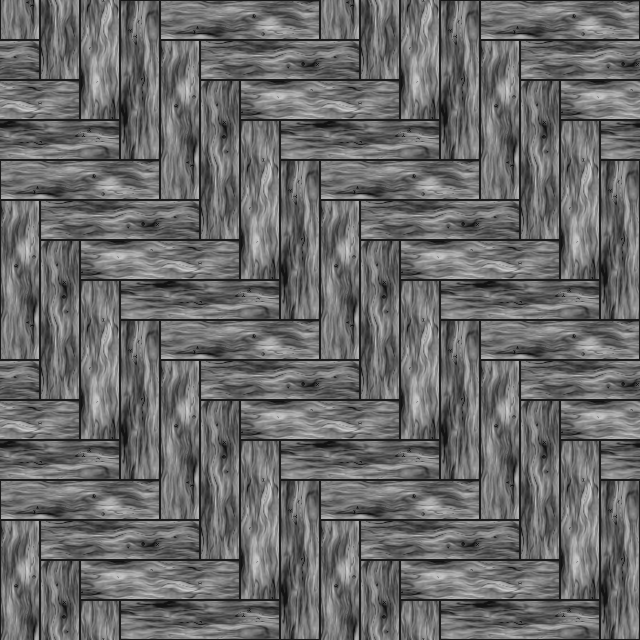
A Shadertoy shader for this texture:

```glsl
// Herringbone floor of grey, weathered planks, each four cells long and one wide.
// A diagonal cell index picks the direction of the plank; stretched value noise,
// bent around small knots, gives the grain. Four plank variants take turns.

#define CELLS 16.0        // plank widths across the canvas
#define PLANK_LENGTH 4.0  // plank length in cells
#define VARIANTS 4.0      // different planks before they recur
#define GAP 0.022         // half width of the joint, in cells
#define KNOTS 4           // knots on each plank
#define KNOT_RADIUS 0.035
#define WAVINESS 0.13     // sideways bend of the grain
#define BASE_TONE 0.475
#define GAP_TONE 0.09
#define STAIN_DEPTH 0.24

float hash(vec2 p) {
    return fract(sin(dot(p, vec2(127.1, 311.7))) * 43758.5453);
}

float noise(vec2 p) {
    vec2 i = floor(p), f = fract(p);
    f = f * f * (3.0 - 2.0 * f);
    return mix(mix(hash(i), hash(i + vec2(1, 0)), f.x),
               mix(hash(i + vec2(0, 1)), hash(i + vec2(1, 1)), f.x), f.y);
}

// Noise centred on zero, stretched along the plank
float streak(vec2 p, vec2 frequency, float seed) {
    return noise(p * frequency + seed) - 0.5;
}

// xy: position along and across the plank, z: variant
vec3 herringbone(vec2 p) {
    vec2 cell = floor(p), f = fract(p);
    float diagonal = mod(cell.x + cell.y + 1.0, 2.0 * PLANK_LENGTH);
    if (diagonal >= PLANK_LENGTH)
        return vec3(diagonal - PLANK_LENGTH + f.x, f.y,
                    VARIANTS - 1.0 - mod(cell.y, VARIANTS));
    return vec3(diagonal + f.y, 1.0 - f.x, mod(cell.x, VARIANTS));
}

float woodTone(vec2 p, float variant) {
    float seed = 19.0 * variant + 7.0;
    vec2 grain = p;
    float knotShade = 0.0;

    // Knots: dark core and ring, pushing the fibres aside
    for (int k = 0; k < KNOTS; k++) {
        vec2 id = vec2(float(k) + 3.0, seed);
        vec2 centre = vec2(PLANK_LENGTH * hash(id), 0.1 + 0.8 * hash(id + 5.3));
        vec2 d = p - centre;
        float r = length(d) / (KNOT_RADIUS * (0.6 + 0.5 * hash(id + 9.1)));
        float core = 1.0 - smoothstep(0.3, 0.8, r);
        float ring = 1.0 - smoothstep(0.0, 0.35, abs(r - 1.15));
        knotShade = max(knotShade, max(0.32 * core, 0.2 * ring));
        grain.y -= 0.5 * d.y * exp(-dot(d, d) / 0.012);
    }

    // Wavy bend shared by all layers of the grain
    grain.y += WAVINESS * streak(p, vec2(2.2, 3.0), seed + 41.0);
    grain.y += 0.3 * WAVINESS * streak(p, vec2(5.0, 7.0), seed + 83.0);

    // Broad patches, streaks and fine fibres
    float tone = BASE_TONE;
    tone += 0.30 * streak(grain, vec2(1.1, 5.0), seed);
    tone += 0.27 * streak(grain, vec2(2.2, 13.0), seed + 13.0);
    tone += 0.24 * streak(grain, vec2(4.0, 27.0), seed + 29.0);
    tone += 0.08 * streak(grain, vec2(14.0, 34.0), seed + 53.0);

    // Thin dark cracks along the contours of stretched noise
    float contour = abs(streak(grain, vec2(1.2, 10.0), seed + 67.0));
    float fade = 0.5 + streak(p, vec2(1.7, 5.0), seed + 97.0);
    tone -= 0.24 * fade * (1.0 - smoothstep(0.0, 0.1, contour));

    // The last variant carries a dark stain and a pale end
    if (variant > VARIANTS - 1.5) {
        vec2 stain = (grain - vec2(1.35, 0.78)) / vec2(0.65, 0.13);
        vec2 pale = (grain - vec2(0.35, 0.15)) / vec2(0.45, 0.13);
        tone -= STAIN_DEPTH * exp(-dot(stain, stain));
        tone += 0.16 * exp(-dot(pale, pale));
    }
    return clamp(tone - knotShade, 0.07, 0.82);
}

void mainImage(out vec4 fragColor, in vec2 fragCoord) {
    vec2 p = CELLS * fragCoord / iResolution.xy;
    float pixel = CELLS / iResolution.y;
    vec3 plank = herringbone(p);

    // Distance to the nearest side of the plank
    vec2 side = min(plank.xy, vec2(PLANK_LENGTH, 1.0) - plank.xy);
    float edge = min(side.x, side.y);

    float tone = woodTone(plank.xy, plank.z);
    tone *= 1.0 - 0.2 * exp(-edge / 0.035);
    tone = mix(GAP_TONE, tone, smoothstep(GAP - 0.5 * pixel, GAP + 0.5 * pixel, edge));
    fragColor = vec4(vec3(tone), 1.0);
}
```
